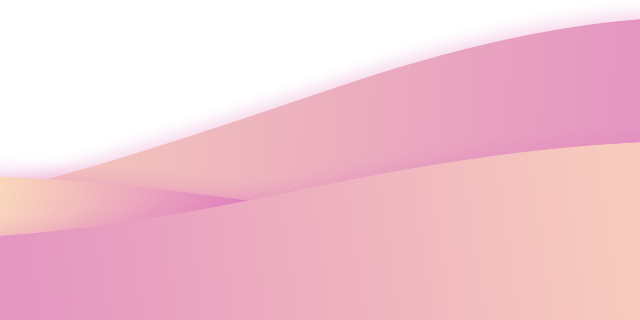
Write a Shadertoy shader that draws this background.

```glsl
// Three overlapping silky waves in peach and pink on a white ground.
// Each crest is a cubic curve y(x); every wave is a gradient fill that
// casts a soft pink glow on whatever lies behind it.

// Cubic through a and b with the given end slopes, straight beyond them.
float crest(float x, vec2 a, vec2 b, float slopeA, float slopeB) {
    float w = b.x - a.x;
    float t = clamp((x - a.x) / w, 0.0, 1.0);
    float s = 1.0 - t;
    float y = mix(a.y, b.y, t * t * (3.0 - 2.0 * t))
            + w * t * s * (slopeA * s - slopeB * t);
    return y + slopeA * min(x - a.x, 0.0) + slopeB * max(x - b.x, 0.0);
}

// Lay the glow of a wave, then the wave itself; height is measured above its crest.
vec3 addWave(vec3 below, vec3 fill, float height, float pixel) {
    float glow = 0.5 * (1.0 - smoothstep(-0.075, 0.075, height));
    below = mix(below, vec3(0.88, 0.49, 0.74), glow);
    return mix(below, fill, smoothstep(0.5 * pixel, -0.5 * pixel, height));
}

void mainImage(out vec4 fragColor, in vec2 fragCoord) {
    vec2 p = fragCoord / iResolution.xy * vec2(2.0, 1.0);
    float pixel = 1.1 / iResolution.y;
    vec3 pink = vec3(0.893, 0.584, 0.753);

    // Crest heights: the two long waves each join two cubics at their inflection
    vec2 backBend = vec2(1.042, 0.724);
    float back = p.x < backBend.x
        ? crest(p.x, vec2(0.148, 0.440), backBend, 0.275, 0.338)
        : crest(p.x, backBend, vec2(2.0, 0.940), 0.338, 0.08);
    float middle = crest(p.x, vec2(0.0, 0.448), vec2(0.781, 0.372), -0.04, -0.145);
    vec2 frontBend = vec2(0.911, 0.401);
    float front = p.x < frontBend.x
        ? crest(p.x, vec2(0.0, 0.263), frontBend, 0.07, 0.21)
        : crest(p.x, frontBend, vec2(2.0, 0.555), 0.21, 0.045);

    // Slightly tilted gradients
    vec3 backFill = mix(vec3(0.957, 0.780, 0.740), pink,
        clamp((p.x - 0.15 - 0.08 * (p.y - 0.65)) / 1.85, 0.0, 1.0));
    vec3 middleFill = mix(vec3(0.98, 0.84, 0.74), vec3(0.88, 0.51, 0.74),
        clamp((p.x - 0.25 * (p.y - 0.40)) / 0.78, 0.0, 1.0));
    vec3 frontFill = mix(pink, vec3(0.970, 0.800, 0.745),
        clamp((p.x + 0.15 * (p.y - 0.25)) / 2.0, 0.0, 1.0));

    // Stack from back to front
    vec3 color = vec3(1.0);
    color = addWave(color, backFill, p.y - back, pixel);
    color = addWave(color, middleFill, p.y - middle, pixel);
    color = addWave(color, frontFill, p.y - front, pixel);
    fragColor = vec4(color, 1.0);
}
```
